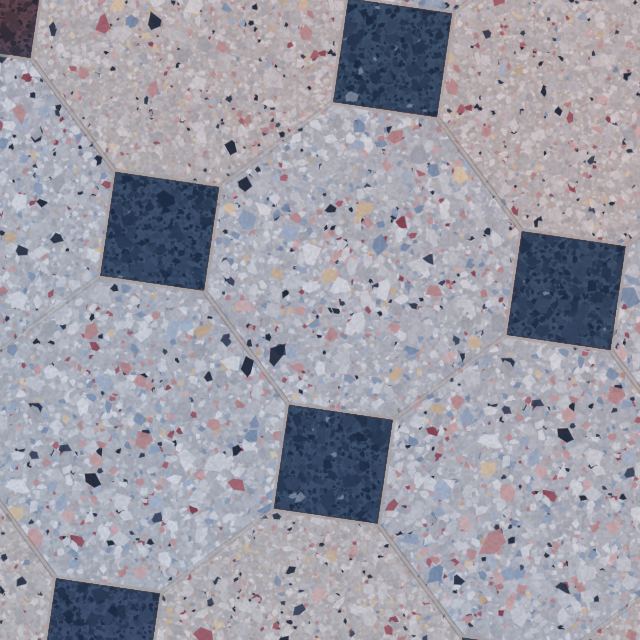
Give the GLSL for this pattern, as a Shadertoy shader.

```glsl
#define PERIOD 0.4538
#define TILT 0.6405
#define ORIGIN vec2(0.5208, 0.2747)
#define INSET_HALF 0.0822
#define GROUT_HALF 0.0033
#define CHIP_SIZE 0.0100
#define CHIP_GROWTH 1.37
#define CHIP_LAYERS 5
#define GROUT_COLOR vec3(0.67, 0.64, 0.64)
#define SEAM_COLOR vec3(0.25, 0.22, 0.25)

vec3 hash3(vec2 p) {
    vec3 q = fract(p.xyx * vec3(0.1031, 0.1030, 0.0973));
    q += dot(q, q.yxz + 33.33);
    return fract((q.xxy + q.yzz) * q.zyx);
}

float noise(vec2 p) {
    vec2 i = floor(p), f = fract(p);
    f = f * f * (3.0 - 2.0 * f);
    float low = mix(hash3(i).x, hash3(i + vec2(1, 0)).x, f.x);
    float high = mix(hash3(i + vec2(0, 1)).x, hash3(i + vec2(1, 1)).x, f.x);
    return mix(low, high, f.y);
}

mat2 rotate(float a) {
    float c = cos(a), s = sin(a);
    return mat2(c, -s, s, c);
}

// Irregular convex stone: the intersection of five jittered half planes
float chipDistance(vec2 d, vec2 id, float radius) {
    vec3 h = hash3(id + 71.7);
    d = rotate(h.x * 6.2832) * d * vec2(1.0, 1.0 + 0.6 * h.y);
    float dist = -1.0;
    for (int k = 0; k < 5; k++) {
        vec3 j = hash3(id + 13.1 * float(k + 1));
        float a = 1.2566 * (float(k) + 0.7 * j.x);
        dist = max(dist, dot(d, vec2(cos(a), sin(a))) - radius * (0.65 + 0.45 * j.y));
    }
    return dist;
}

// Stone colours; warm slabs hold fewer blue stones
vec3 paleChip(vec3 h, float warm) {
    float blueShare = mix(0.11, 0.025, warm);
    if (h.x < 0.035) return mix(vec3(0.10, 0.13, 0.20), vec3(0.23, 0.27, 0.37), h.y * h.y);
    if (h.x < 0.058) return mix(vec3(0.48, 0.22, 0.29), vec3(0.64, 0.38, 0.43), h.y);
    if (h.x < 0.135) return mix(vec3(0.67, 0.49, 0.51), vec3(0.77, 0.66, 0.67), h.y);
    if (h.x < 0.160) return mix(vec3(0.72, 0.63, 0.54), vec3(0.82, 0.75, 0.66), h.y);
    if (h.x < 0.160 + blueShare) return mix(vec3(0.44, 0.52, 0.64), vec3(0.64, 0.69, 0.77), h.y);
    vec3 pale = mix(vec3(0.61, 0.62, 0.66), vec3(0.81, 0.82, 0.85), h.y * mix(1.0, 0.85, warm));
    return pale * mix(vec3(1.0), vec3(1.03, 1.0, 0.98), warm);
}

vec3 darkChip(vec3 h) {
    if (h.x < 0.012) return vec3(0.46, 0.52, 0.60);
    return mix(vec3(0.10, 0.16, 0.25), vec3(0.22, 0.29, 0.40), h.y);
}

// Layers of stones, from fine to coarse, set in a matrix
vec3 terrazzo(vec2 p, vec3 matrixColor, float grain, float warm, bool dark, float px) {
    vec3 col = matrixColor * (0.95 + 0.10 * noise(p * 190.0));
    float size = CHIP_SIZE * grain;
    for (int layer = 0; layer < CHIP_LAYERS; layer++) {
        float level = float(layer) / float(CHIP_LAYERS - 1);
        float presence = mix(0.92, 0.42, level) - 0.12 * warm * level;
        vec2 cell = floor(p / size);
        for (int y = -1; y <= 1; y++)
        for (int x = -1; x <= 1; x++) {
            vec2 corner = cell + vec2(x, y);
            vec2 id = corner + 137.0 * float(layer + 1);
            vec3 place = hash3(id), look = hash3(id + 401.3);
            if (look.z > presence) continue;
            vec2 d = p - (corner + 0.15 + 0.7 * place.xy) * size;
            float dist = chipDistance(d, id, size * mix(0.22, 0.47, place.z));
            vec3 stone = dark ? darkChip(look) : paleChip(look, warm);
            col = mix(col, stone, 0.92 * smoothstep(px, -px, dist));
        }
        size *= CHIP_GROWTH;
    }
    return col * (0.96 + 0.08 * noise(p * 260.0));
}

void mainImage(out vec4 fragColor, in vec2 fragCoord) {
    float px = 1.0 / iResolution.y;
    vec2 p = fragCoord * px;

    // Tilted square lattice: insets on its nodes, octagons between them
    vec2 q = rotate(TILT) * (p - ORIGIN) / PERIOD;
    vec2 node = floor(q + 0.5), slab = floor(q);
    vec2 f = abs(q - node);
    float inset = (f.x + f.y) * PERIOD * 0.7071 - INSET_HALF;

    // Three slab mixes run along the lattice diagonals
    float kind = mod(slab.x + slab.y, 3.0);
    float warm = kind == 1.0 ? 1.0 : 0.0;
    float grain = kind == 1.0 ? 0.86 : (kind == 2.0 ? 1.12 : 1.0);
    bool dark = inset < 0.0;
    vec2 owner = dark ? node + 50.0 : slab;
    vec3 tone = hash3(owner + 9.0);
    vec3 base = mix(vec3(0.66, 0.67, 0.71), vec3(0.69, 0.665, 0.67), warm);
    if (dark) base = mix(vec3(0.22, 0.31, 0.41), vec3(0.25, 0.30, 0.42), tone.x);
    vec2 local = p + 3.0 + 2.0 * tone.xy;
    vec3 col = terrazzo(local, base, dark ? 0.92 : grain, warm, dark, px);

    // Rusty inset in the upper left corner
    float rust = smoothstep(0.18, 0.02, length(p - vec2(0.0, 1.0)));
    if (dark) col = mix(col, col * vec3(1.55, 0.88, 0.72), rust);

    // Straight joints; those on the second axis are fainter
    float wear = 0.7 + 0.3 * noise(p * 45.0);
    vec2 joint = smoothstep(px, -px, f * PERIOD - GROUT_HALF) * vec2(0.9, 0.5) * wear;
    vec2 shade = smoothstep(px, -px, abs(f * PERIOD - GROUT_HALF) - 0.0005) * vec2(0.25, 0.12);
    if (!dark) {
        col = mix(col, GROUT_COLOR, max(joint.x, joint.y));
        col *= 1.0 - max(shade.x, shade.y);
    }

    // Pale rim and thin dark seam around each inset
    float rim = smoothstep(px, -px, abs(inset - 0.0022) - 0.0024);
    float seam = smoothstep(px, -px, abs(inset + 0.0012) - 0.0009);
    col = mix(col, GROUT_COLOR * 0.98, rim * wear);
    col = mix(col, SEAM_COLOR, 0.7 * seam);

    // Light grows warmer toward the upper right
    col *= mix(vec3(0.985, 1.0, 1.015), vec3(1.02, 0.99, 0.985), smoothstep(0.4, 1.8, p.x + p.y));
    fragColor = vec4(col, 1.0);
}
```
